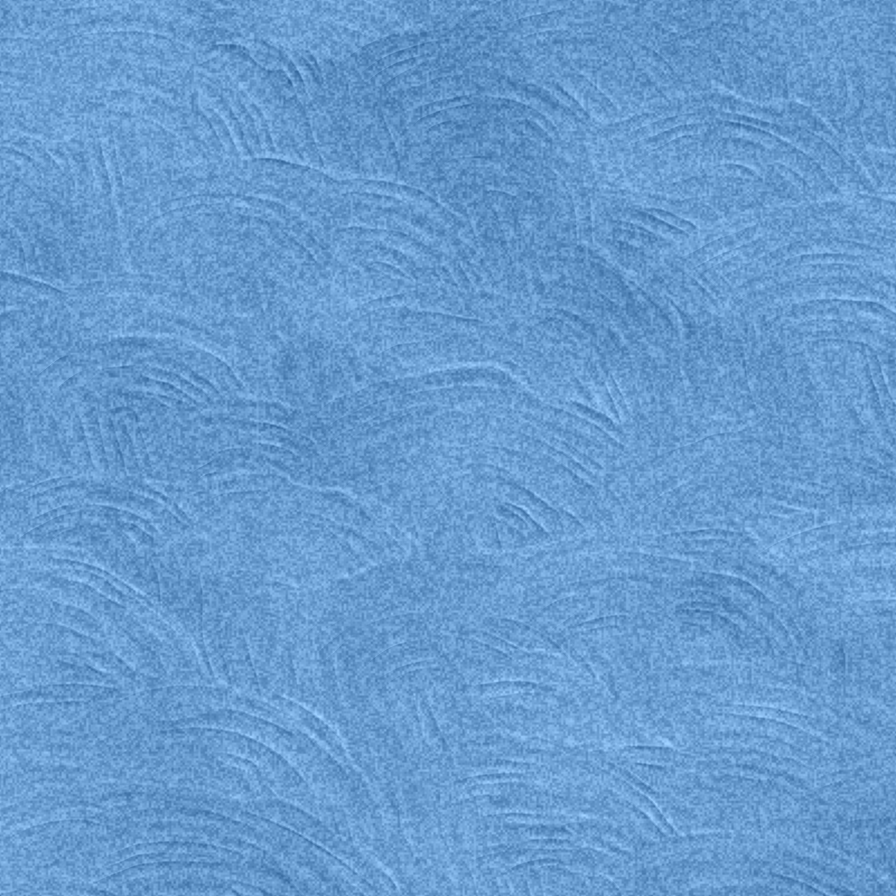
Write a Shadertoy shader that draws this texture.

```glsl
#define BASE_BLUE vec3(0.405, 0.605, 0.805)
#define TINT vec3(1.0, 1.0, 0.97)
#define LIGHT vec2(0.55, 0.83)
#define CELL 0.15
#define FAN_MIN 0.12
#define FAN_MAX 0.25
#define RIDGE_FREQ 88.0
#define RELIEF 0.15
#define RELIEF_STEP 0.0014
#define GRAIN 0.24
#define FAN_TONE 0.07
#define CLOUD_TONE 0.10

float hash(vec2 p) {
    vec3 q = fract(p.xyx * 0.1031);
    q += dot(q, q.yzx + 33.33);
    return fract((q.x + q.y) * q.z);
}

float noise(vec2 p) {
    vec2 i = floor(p), f = fract(p);
    f = f * f * (3.0 - 2.0 * f);
    return mix(mix(hash(i), hash(i + vec2(1, 0)), f.x),
               mix(hash(i + vec2(0, 1)), hash(i + vec2(1, 1)), f.x), f.y);
}

// Thin crests; x runs across the bristles, y along them
float bristles(vec2 q) {
    float crest = 1.0 - abs(2.0 * noise(q) - 1.0);
    return 0.6 * crest * crest + 0.55 * noise(q * vec2(1.4, 1.3) + 17.0);
}

// Plaster surface: x is height, y is tone
vec2 plaster(vec2 p) {
    p += 0.012 * (vec2(noise(p * 11.0), noise(p * 11.0 + 40.0)) - 0.5);
    p += 0.003 * (vec2(noise(p * 45.0), noise(p * 45.0 + 70.0)) - 0.5);

    // Steep scratches underneath
    float slant = p.x + 0.25 * p.y + 0.02 * noise(p * 14.0);
    vec2 surface = vec2(0.9 * bristles(vec2(slant * 65.0, p.y * 12.0)), 0.5);

    // Swept fans, the lower ones laid over the upper ones
    vec2 home = floor(p / CELL);
    for (int j = 1; j >= -2; j--)
    for (int i = -2; i <= 2; i++) {
        vec2 id = home + vec2(i, j);
        float seed = 90.0 * hash(id + 7.3);
        if (hash(id + 51.7) < 0.15) continue;

        vec2 center = (id + vec2(hash(id + 3.1), hash(id + 19.4))) * CELL;
        vec2 d = (p - center) * vec2(0.87, 1.0);
        float r = length(d);
        float size = mix(FAN_MIN, FAN_MAX, hash(id + 33.9));
        if (r > size * 1.1) continue;

        float tilt = mix(0.0, 0.85, hash(id + 71.2));
        float a = atan(d.x, d.y) - tilt;
        float edge = size * (0.92 + 0.14 * noise(vec2(a * 4.0, seed)));
        float ragged = 0.5 * noise(vec2(r * 70.0, seed));
        float cover = 1.0 - smoothstep(edge - 0.008, edge, r);
        cover *= 1.0 - smoothstep(0.9, 1.3, abs(a) + ragged);
        cover *= smoothstep(0.2, 0.45, r / size);

        float ridge = bristles(vec2(r * RIDGE_FREQ + seed, a * 2.0 + seed));
        float rim = 0.4 * smoothstep(edge - 0.03, edge, r);
        float strength = 0.15 + 1.45 * noise(p * 12.0 + seed);
        float tone = mix(hash(id + 88.8), r / size, 0.35);
        surface = mix(surface, vec2(ridge * strength + rim, tone), cover);
    }
    return surface;
}

void mainImage(out vec4 fragColor, in vec2 fragCoord) {
    vec2 p = fragCoord / iResolution.y;

    // Slanted light over the relief
    vec2 offset = LIGHT * RELIEF_STEP;
    vec2 back = plaster(p - offset), front = plaster(p + offset);
    float shade = RELIEF * tanh(1.5 * (back.x - front.x));

    // Uneven paint
    shade += FAN_TONE * (0.5 * (back.y + front.y) - 0.5);
    float clouds = 0.6 * noise(p * 6.0 + 5.0) + 0.4 * noise(p * 15.0);
    shade += CLOUD_TONE * (clouds - 0.5);

    // Fine tooth of the surface
    float tooth = 0.75 * noise(p * 400.0) + 0.25 * noise(p * 210.0 + 9.0);
    shade += GRAIN * (tooth - 0.5);

    fragColor = vec4(BASE_BLUE + shade * TINT, 1.0);
}
```
